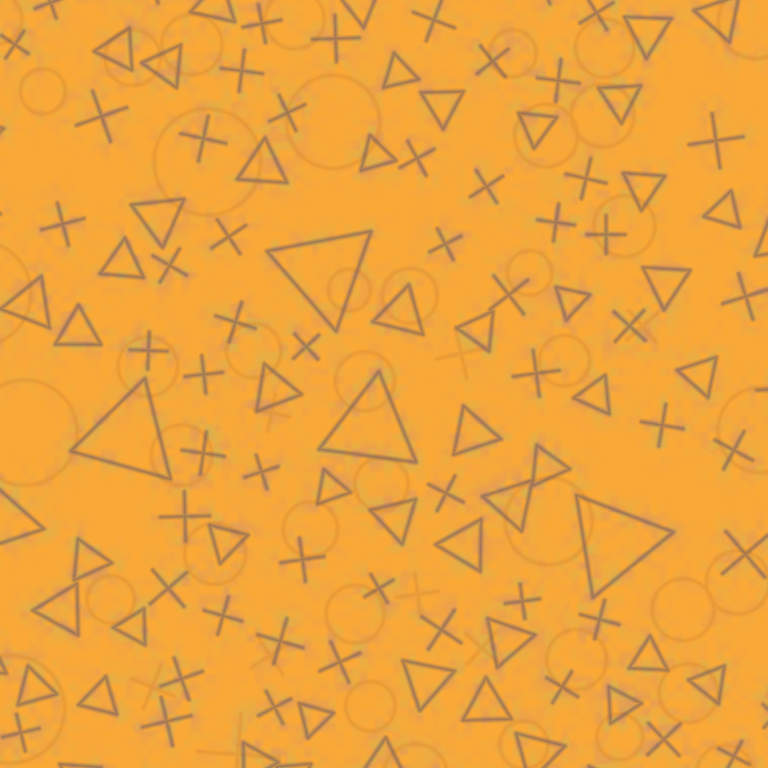
Reproduce this pattern procedurally as a WebGL 2 fragment shader.

```glsl
#version 300 es
precision highp float;
// Scattered outline triangles and crosses over faint rings on warm orange.

#define GROUND vec3(0.982, 0.662, 0.213)
#define INK vec3(0.475, 0.37, 0.36)
#define FAINT vec3(0.885, 0.575, 0.20)
#define HAZE_OLIVE vec3(0.88, 0.685, 0.285)
#define HAZE_ROSE vec3(0.895, 0.615, 0.33)
#define INK_CELLS 5.6
#define RING_CELLS 4.0
#define LARGE_SHARE 0.36
#define JITTER 0.48
#define LINE_WIDTH 0.0038
#define LINE_BLUR 0.0078
#define HAZE_REACH 0.014

uniform vec2 u_resolution;
out vec4 fragColor;

// Integer hash: three cell numbers to three values in 0..1
vec3 hash(ivec3 key) {
  uvec3 v = uvec3(key + 512) * 1664525u + 1013904223u;
  v.x += v.y * v.z; v.y += v.z * v.x; v.z += v.x * v.y;
  v ^= v >> 16u;
  v.x += v.y * v.z; v.y += v.z * v.x; v.z += v.x * v.y;
  return vec3(v >> 8u) / 16777216.0;
}

// Smooth noise: x and y are independent values
vec2 valueNoise(vec2 p) {
  ivec2 c = ivec2(floor(p));
  vec2 f = smoothstep(0.0, 1.0, fract(p));
  vec2 low = mix(hash(ivec3(c, 90)).xy, hash(ivec3(c + ivec2(1, 0), 90)).xy, f.x);
  vec2 high = mix(hash(ivec3(c + ivec2(0, 1), 90)).xy, hash(ivec3(c + 1, 90)).xy, f.x);
  return mix(low, high, f.y);
}

vec2 rotate(vec2 p, float angle) {
  float c = cos(angle), s = sin(angle);
  return vec2(c * p.x - s * p.y, s * p.x + c * p.y);
}

// Distances to the outlines
float triangleLine(vec2 p, float radius) {
  const float k = sqrt(3.0);
  float halfSide = radius * 0.5 * k;
  p = vec2(abs(p.x) - halfSide, p.y + halfSide / k);
  if (p.x + k * p.y > 0.0) p = vec2(p.x - k * p.y, -k * p.x - p.y) * 0.5;
  p.x -= clamp(p.x, -2.0 * halfSide, 0.0);
  return length(p);
}

float crossLine(vec2 p, float arm) {
  p = abs(p);
  if (p.y > p.x) p = p.yx;
  return length(vec2(max(p.x - arm, 0.0), p.y));
}

float ringLine(vec2 p, float radius) {
  return abs(length(p) - radius);
}

// Nearest outline in a layer; each cell holds one large or four small shapes
float layerDistance(vec2 p, float cells, float fill, bool rings, int seed) {
  vec2 g = p * cells;
  float nearest = 1.0;
  for (int j = -1; j <= 1; j++) {
    int row = int(floor(g.y)) + j;
    float shift = hash(ivec3(row, 0, seed)).x;
    for (int i = -1; i <= 1; i++) {
      ivec2 cell = ivec2(int(floor(g.x - shift)) + i, row);
      bool large = hash(ivec3(cell, seed + 1)).x < LARGE_SHARE;
      float size = large ? 1.0 : 0.5;
      int count = large ? 1 : 4;
      for (int k = 0; k < count; k++) {
        vec3 place = hash(ivec3(cell, seed + 2 + k));
        vec3 look = hash(ivec3(cell, seed + 12 + k));
        vec2 corner = vec2(k & 1, k >> 1) * 0.5;
        vec2 center = vec2(cell) + vec2(shift, 0.0) + corner
                    + size * (0.5 + JITTER * (place.xy - 0.5));
        float radius = fill * size * mix(large ? 0.62 : 0.75, 1.15, place.z);
        vec2 q = rotate(g - center, 6.28319 * look.x);
        float d;
        if (look.y < (rings ? 0.25 : 0.48)) d = crossLine(q, radius * 0.8);
        else d = rings ? ringLine(q, radius) : triangleLine(q, radius);
        nearest = min(nearest, d / cells);
      }
    }
  }
  return nearest;
}

float stroke(float d) {
  return 1.0 - smoothstep(-0.5, 0.5, (d - 0.5 * LINE_WIDTH) / LINE_BLUR);
}

void main() {
  vec2 p = gl_FragCoord.xy / u_resolution.y;
  // Turned layers hide the rows of the grid
  float inkDistance = layerDistance(rotate(p, 0.42), INK_CELLS, 0.39, false, 3);
  float ringDistance = layerDistance(rotate(p, -0.3), RING_CELLS, 0.29, true, 47);

  // Soft mottled haze around the lines, in two hues and uneven in strength
  vec2 mottle = valueNoise(p * 95.0);
  float haze = 1.2 * exp(-inkDistance / HAZE_REACH) + 0.5 * exp(-ringDistance / HAZE_REACH);
  haze = min(haze, 1.0) * mix(0.65, 1.25, valueNoise(p * 16.0).y);
  vec3 hazeColor = mix(HAZE_OLIVE, HAZE_ROSE, smoothstep(0.3, 0.7, mottle.y));
  vec3 color = mix(GROUND, hazeColor, haze * smoothstep(0.1, 0.8, mottle.x));

  // Faint rings below, ink outlines on top
  color = mix(color, FAINT, 0.8 * stroke(ringDistance));
  color = mix(color, INK, 0.78 * stroke(inkDistance));
  fragColor = vec4(color, 1.0);
}
```
